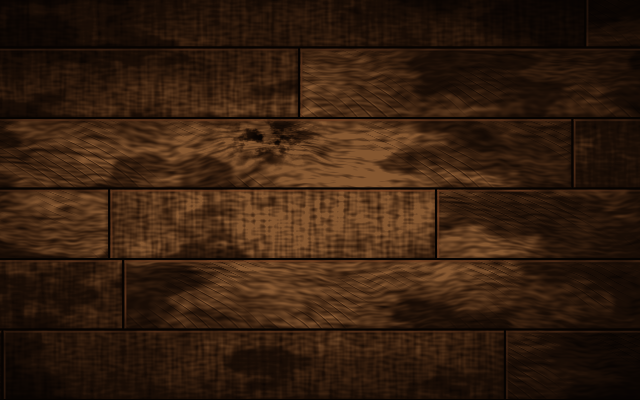
A Shadertoy shader for this texture:

```glsl
// Six courses of dark stained timber planks under a soft central light.
// Each plank is either rough-sawn (upright ribs) or smooth (flowing grain crossed
// by curved saw cuts); stains, a knot and bevelled seams are laid over the tone.

#define ROW_HEIGHT 0.1763
#define ASPECT 1.6
#define GAP 0.0014
#define BEVEL 0.0055
#define LIGHT_POS vec2(0.76, 0.48)
#define LIGHT_FALLOFF vec2(1.2, 4.9)
#define BRIGHTNESS 0.47
#define STAIN_DEPTH 0.50
#define CUT_SPACING 0.034
#define KNOT vec2(0.67, 0.655)

const vec3 SHADOW = vec3(0.025, 0.010, 0.005);
const vec3 UMBER  = vec3(0.10, 0.05, 0.02);
const vec3 WALNUT = vec3(0.23, 0.13, 0.06);
const vec3 HONEY  = vec3(0.52, 0.34, 0.19);
const vec3 RIM    = vec3(0.53, 0.29, 0.15);

// Per course, bottom to top: two joint positions (9 = none) and the
// parity of the planks that are rough-sawn.
const vec3 COURSES[6] = vec3[6](
    vec3(0.006, 1.262, 1.0), vec3(0.308, 9.0, 0.0), vec3(0.273, 1.090, 1.0),
    vec3(1.431, 9.0, 1.0),   vec3(0.748, 9.0, 0.0), vec3(1.463, 9.0, 0.0));

float hash(vec2 p) {
    vec3 q = fract(p.xyx * vec3(0.1031, 0.1030, 0.0973));
    q += dot(q, q.yzx + 33.33);
    return fract((q.x + q.y) * q.z);
}

float cornerSlope(vec2 cell, vec2 offset) {
    float angle = 6.2832 * hash(cell);
    return dot(vec2(cos(angle), sin(angle)), offset);
}

float gradientNoise(vec2 p) {
    vec2 i = floor(p), f = p - i;
    vec2 u = f * f * f * (f * (f * 6.0 - 15.0) + 10.0);
    vec2 e = vec2(1, 0);
    return mix(mix(cornerSlope(i, f), cornerSlope(i + e, f - e), u.x),
               mix(cornerSlope(i + e.yx, f - e.yx), cornerSlope(i + 1.0, f - 1.0), u.x), u.y);
}

float fbm(vec2 p) {
    float sum = 0.0, amplitude = 1.0;
    for (int i = 0; i < 4; i++) {
        sum += amplitude * gradientNoise(p);
        p = p * 2.03 + 17.3;
        amplitude *= 0.55;
    }
    return sum;
}

// Upright ribs broken by short horizontal tears
float roughGrain(vec2 p) {
    float wobble = 0.004 * gradientNoise(p * vec2(12, 30));
    float ribs = gradientNoise(vec2((p.x + wobble) * 85.0, p.y * 7.0));
    float threads = gradientNoise(p * vec2(140, 18));
    float tears = gradientNoise(p * vec2(38, 125));
    return 0.50 * ribs + 0.28 * threads + 0.60 * tears;
}

// Long wavy fibres with fine pores
float smoothGrain(vec2 p) {
    p.y += 0.055 * gradientNoise(p * vec2(2.8, 5.0)) + 0.008 * gradientNoise(p * 17.0);
    float fibres = gradientNoise(p * vec2(9, 75));
    float pores = gradientNoise(p * vec2(32, 130));
    return 0.55 * fibres + 0.65 * pores + 0.35 * gradientNoise(p * vec2(5, 28));
}

// Curved blade marks: x is dark cut, y is its lit lip
vec2 sawCuts(vec2 p, float y, float px) {
    float phase = p.x + y + 4.0 * y * y + 0.016 * gradientNoise(p * 9.0);
    float d = (fract(phase / CUT_SPACING) - 0.5) * CUT_SPACING;
    float width = 0.0022 + px;
    float presence = smoothstep(-0.12, 0.4, gradientNoise(p * vec2(5, 8) + 4.0));
    return presence * (1.0 - smoothstep(0.0, width, abs(d - vec2(0, 0.0035))));
}

void mainImage(out vec4 fragColor, in vec2 fragCoord) {
    vec2 p = fragCoord / iResolution.xy * vec2(ASPECT, 1);
    float px = 1.0 / iResolution.y;

    // Find the plank and its edges
    float row = min(floor(p.y / ROW_HEIGHT), 5.0);
    float y = p.y - row * ROW_HEIGHT;
    vec3 course = COURSES[int(row)];
    float index = step(course.x, p.x) + step(course.y, p.x);
    float left = index < 0.5 ? -9.0 : index < 1.5 ? course.x : course.y;
    float right = index < 0.5 ? course.x : index < 1.5 ? course.y : 9.0;
    bool rough = mod(index, 2.0) == course.z;
    vec2 lit = vec2(p.x - left, ROW_HEIGHT - y);
    float edge = min(min(lit.x, lit.y), min(right - p.x, y));
    vec2 seed = vec2(row * 7.3 + index * 3.1, row * 11.7 + index * 5.9);

    // Light, broad mottling and dark stains towards the plank ends
    vec2 away = p - LIGHT_POS;
    float light = exp(-dot(away * away, LIGHT_FALLOFF));
    float mottle = fbm(p * vec2(4, 9) + seed);
    float blot = fbm(p * vec2(2.6, 6.0) + seed * 1.7) + 0.65 * abs(away.x) - 0.36;
    float stain = smoothstep(-0.06, 0.16, blot);
    float tone = BRIGHTNESS * light * (1.0 + 0.45 * mottle) * (1.0 - STAIN_DEPTH * stain);
    tone *= (rough ? 0.88 : 1.0) * mix(0.9, 1.1, hash(seed));

    // Surface of the plank; fibres tighten around the knot
    vec2 toKnot = (p - KNOT) * vec2(9, 17);
    float knot = rough || row != 3.0 ? 0.0 : exp(-dot(toKnot, toKnot));
    vec2 q = p + vec2(0, 1.2 * knot * (p.y - KNOT.y)) + seed;
    tone *= 1.0 + 0.95 * (rough ? roughGrain(q) : smoothGrain(q));
    vec2 cuts = rough ? vec2(0) : sawCuts(p + seed, y, px);
    tone *= 1.0 - 0.42 * cuts.x + 0.22 * cuts.y;
    tone *= 1.0 - knot * smoothstep(-0.35, 0.4, fbm(p * vec2(22, 34)));
    tone *= mix(0.72, 1.0, smoothstep(0.0, 0.016, edge));

    vec3 color = mix(SHADOW, UMBER, smoothstep(0.0, 0.10, tone));
    color = mix(color, WALNUT, clamp((tone - 0.10) / 0.13, 0.0, 1.0));
    color = mix(color, HONEY, clamp((tone - 0.23) / 0.29, 0.0, 1.0));

    // Worn bevel on the lit edges, then the gap between planks
    vec2 rim = 1.0 - smoothstep(vec2(0), vec2(0.0022 + px), abs(lit - BEVEL));
    float wear = 0.62 + 0.6 * gradientNoise(p * vec2(14, 18));
    color = mix(color, RIM * (0.2 + 0.8 * light), max(rim.x, rim.y) * clamp(wear, 0.0, 1.0));
    color = mix(SHADOW, color, smoothstep(GAP, GAP + max(px, 0.0025), edge));
    fragColor = vec4(color, 1);
}
```
